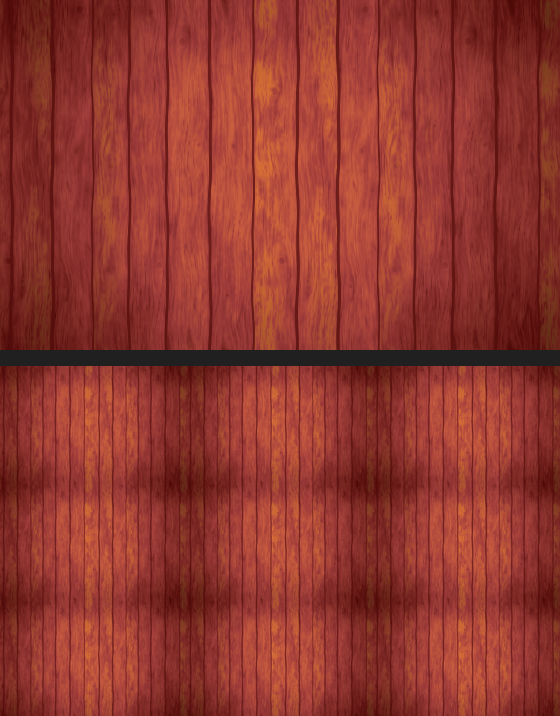
Top: one tile. Bottom: repeated 3 by 3.
Give the GLSL for this texture, as a WebGL 2 fragment shader.

```glsl
#version 300 es
precision highp float;
// Red stained vertical planks: a run of seven uneven boards laid twice across.
// Stretched wrapping noise makes the grain, bent around hashed knots; a tone
// value with a periodic vignette picks the colour from a ramp, worn to orange.
uniform vec2 u_resolution;
out vec4 outColor;

const float TAU = 6.2831853;
const vec2 SIZE = vec2(768.0, 480.0);   // design units across and down
const int BOARDS = 7;                   // boards in one run
const int RUNS = 2;                     // runs across the canvas
const float RUN_WIDTH = 392.0;          // the second run is cut short to wrap
const float FIRST_SEAM = 16.0;
const float BOARD_START[7] = float[7](0.0, 56.0, 111.0, 161.0, 213.0, 272.0, 331.0);
const float GAP[7] = float[7](2.0, 2.1, 1.1, 1.7, 1.8, 2.0, 1.4); // half widths
// Wear of each board: amount, and where it peaks across the board
const vec2 WEAR[7] = vec2[7](vec2(0.8, 0.7), vec2(0.15, 0.3), vec2(0.75, 0.35),
    vec2(0.25, 0.3), vec2(0.2, 0.6), vec2(0.2, 0.5), vec2(1.0, 0.3));
const int KNOTS = 3;                    // knots per board
const float CENTRE_TONE = 0.90;
const vec2 VIGNETTE = vec2(0.50, 0.28);
const vec3 WORN_ORANGE = vec3(0.88, 0.47, 0.20);
const vec3 RAMP[6] = vec3[6](vec3(0.31, 0.04, 0.03), vec3(0.42, 0.11, 0.10),
    vec3(0.51, 0.17, 0.16), vec3(0.60, 0.22, 0.22), vec3(0.69, 0.28, 0.24),
    vec3(0.77, 0.35, 0.25));

float hash(vec2 p) {
    vec3 q = fract(p.xyx * vec3(0.1031, 0.1030, 0.0973));
    q += dot(q, q.yzx + 33.33);
    return fract((q.x + q.y) * q.z);
}

// Value noise, cells "width" units wide, "rows" whole cells down the canvas
float grain(float x, float v, float width, float rows, float seed) {
    vec2 p = vec2(x / width, v * rows);
    vec2 i = floor(p), f = fract(p);
    f = f * f * (3.0 - 2.0 * f);
    float y0 = mod(i.y, rows), y1 = mod(i.y + 1.0, rows);
    float x0 = i.x + seed * 61.0 + 200.0, x1 = x0 + 1.0;
    return mix(mix(hash(vec2(x0, y0)), hash(vec2(x1, y0)), f.x),
               mix(hash(vec2(x0, y1)), hash(vec2(x1, y1)), f.x), f.y);
}

float seamAt(int i) {
    if (i == BOARDS * RUNS) return SIZE.x;
    return float(i / BOARDS) * RUN_WIDTH + BOARD_START[i % BOARDS];
}

vec3 rampColor(float tone) {
    float t = clamp(tone, 0.0, 0.999) * 5.0;
    int i = int(t);
    return mix(RAMP[i], RAMP[i + 1], fract(t));
}

void main() {
    vec2 uv = gl_FragCoord.xy / u_resolution;
    float v = uv.y;
    float pixel = SIZE.x / u_resolution.x;

    // Slightly crooked seams: whole waves both ways, so they wrap
    float bend = 0.9 * sin(TAU * (2.0 * v + 4.0 * uv.x))
               + 0.6 * sin(TAU * (5.0 * v - 10.0 * uv.x));
    float x = mod(uv.x * SIZE.x - FIRST_SEAM + bend, SIZE.x);

    // Find the board and the place on it
    int n = 0;
    for (int i = 1; i < BOARDS * RUNS; i++) if (x >= seamAt(i)) n = i;
    int board = n % BOARDS, next = (n + 1) % BOARDS;
    float seed = float(board) + 1.0;
    float left = x - seamAt(n), right = seamAt(n + 1) - x;

    // Knots push the grain aside and add rings
    float gx = left + 3.0 * sin(TAU * (v + seed * 0.37)) + 1.2 * sin(TAU * (4.0 * v + seed));
    float knotTone = 0.0;
    for (int k = 0; k < KNOTS; k++) {
        vec2 id = vec2(seed * 7.0, float(k) * 13.0 + 5.0);
        float kx = mix(12.0, 44.0, hash(id));
        float kv = (float(k) + hash(id + 3.0)) / float(KNOTS);
        float radius = mix(2.5, 6.5, hash(id + 9.0));
        vec2 d = vec2(left - kx, (fract(v - kv + 0.5) - 0.5) * SIZE.y);
        float swirl = exp(-dot(d * vec2(1.0, 0.45), d * vec2(1.0, 0.45)) / (radius * radius * 6.0));
        gx -= d.x * 0.75 * swirl;
        float r = length(d * vec2(1.0, 0.8)) / radius;
        knotTone += exp(-r * r) * (0.10 * sin(r * 9.0) - 0.10) - 0.22 * exp(-r * r * 9.0);
    }

    // Layers of grain, from broad stains to fine fibres
    float stain = grain(left, v, 22.0, 9.0, seed);
    float blotch = grain(left, v, 9.0, 31.0, seed + 10.0);
    float streak = grain(gx, v, 4.0, 7.0, seed + 20.0);
    float fibre = grain(gx, v, 1.7, 24.0, seed + 30.0);
    float fleck = grain(gx, v, 2.0, 90.0, seed + 40.0);
    float contour = grain(gx, v, 17.0, 4.0, seed + 50.0);
    float figure = sin(TAU * (5.0 * contour + gx * 0.09));
    float ridge = abs(grain(gx, v, 6.0, 5.0, seed + 60.0) - 0.5);
    float crack = (1.0 - smoothstep(0.0, 0.05 + 0.03 * pixel, ridge))
                * smoothstep(0.45, 0.75, grain(gx, v, 12.0, 11.0, seed + 70.0));

    // Tone: vignette, then wood, then seams
    vec2 edge = 0.5 + 0.5 * cos(TAU * uv);
    float light = CENTRE_TONE - VIGNETTE.x * pow(edge.x, 1.5) - VIGNETTE.y * pow(edge.y, 2.5);
    float wood = 0.24 * (stain - 0.5) + 0.14 * (blotch - 0.5) + 0.15 * (streak - 0.5)
               + 0.20 * (fibre - 0.5) + 0.12 * (fleck - 0.5) + 0.03 * figure
               + 0.06 * (hash(vec2(seed, 4.0)) - 0.5) - 0.20 * crack + knotTone;
    float tone = light + wood * (0.5 + 0.5 * light);
    float rim = min(left - GAP[board], right - GAP[next]);
    tone -= 0.10 * exp(-max(rim, 0.0) / 3.0);
    float seam = 1.0 - smoothstep(-0.5 * pixel, 0.5 * pixel, rim);

    // Worn paint shows orange along the fibres
    vec2 wear = WEAR[board];
    float across = (left / (left + right) - wear.y) / 0.38;
    float patches = 0.45 * stain + 0.35 * blotch + 0.2 * streak;
    float worn = wear.x * exp(-across * across) * smoothstep(0.28, 0.65, patches)
               * smoothstep(0.25, 0.8, 0.45 * fibre + 0.4 * fleck + 0.15 + 0.12 * figure);
    vec3 color = rampColor(tone);
    color = mix(color, WORN_ORANGE * (0.35 + 0.7 * light), clamp(worn * 0.85, 0.0, 0.8));
    color = mix(color, rampColor(light * 0.22), seam * 0.95);
    outColor = vec4(color, 1.0);
}
```
